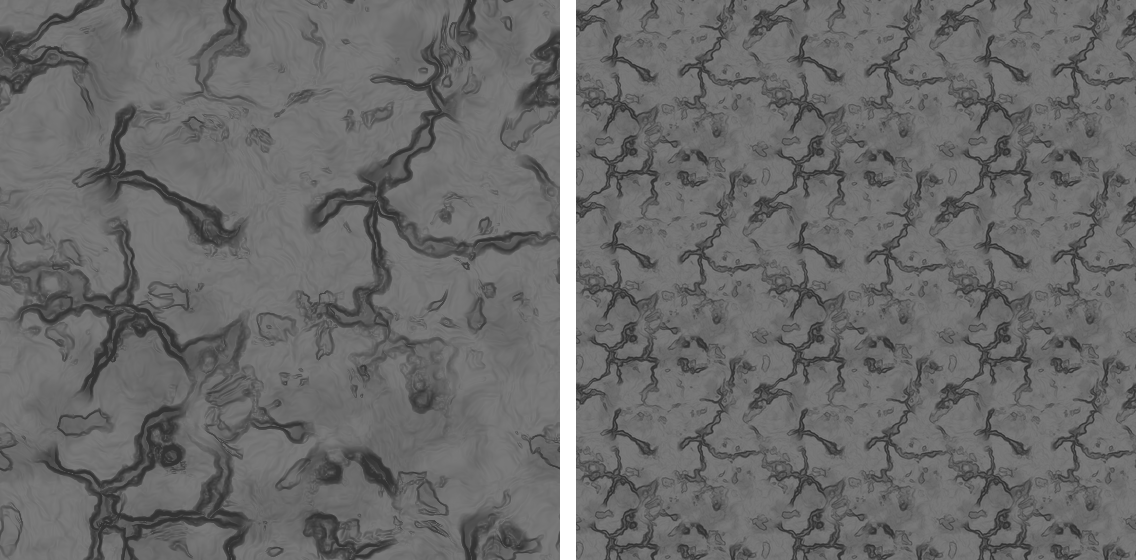
Left: one tile. Right: repeated 3 by 3.
Reproduce this texture map procedurally as a Shadertoy shader.

```glsl
// Tileable weathered grey rock: ragged broken cracks, small pits and soft mottled grain.
#define CELLS 5.0          // rock slabs across the tile
#define WARP 0.19          // wander of the cracks
#define CRACK_WIDTH 0.16   // widest half crack, in slabs
#define CRACK_STEEP 1.1    // steepness of crack walls
#define PIT_SCALE 19.0     // pits across the tile
#define PIT_DEPTH 0.0065
#define GRAIN_SCALE 15.0   // surface bumps across the tile
#define GRAIN_DEPTH 0.010
#define LIGHT 0.475        // flat stone
#define DARK 0.255         // steep stone
#define CAVITY 0.06        // extra shade in hollows
#define STEP 0.0018        // distance used to measure the slope

// Sine hash of a cell that wraps after the given period
float hash(vec2 cell, float period, float seed) {
    vec2 c = floor(mod(cell + 0.5, period)) + period * 0.37 + seed;
    return fract(sin(dot(c, vec2(127.1, 311.7))) * 43758.5453);
}

vec2 hash2(vec2 cell, float period) {
    return vec2(hash(cell, period, 3.1), hash(cell, period, 8.7));
}

// Value noise, smooth in slope
float noise(vec2 uv, float period, float seed) {
    vec2 p = uv * period, i = floor(p), f = p - i;
    f = f * f * f * (f * (f * 6.0 - 15.0) + 10.0);
    float bottom = mix(hash(i, period, seed), hash(i + vec2(1, 0), period, seed), f.x);
    float top = mix(hash(i + vec2(0, 1), period, seed), hash(i + vec2(1, 1), period, seed), f.x);
    return mix(bottom, top, f.y);
}

float fbm(vec2 uv, float period, float seed) {
    float sum = 0.0, weight = 0.5;
    for (int k = 0; k < 4; k++) {
        sum += weight * noise(uv, period, seed);
        period *= 2.0;
        weight *= 0.5;
    }
    return sum / 0.9375;
}

// Distance to the nearest border between slabs, in slabs
float borderDistance(vec2 uv) {
    vec2 p = uv * CELLS, base = floor(p), nearCell = base, nearOffset = vec2(9.0);
    for (int y = -1; y <= 1; y++)
    for (int x = -1; x <= 1; x++) {
        vec2 cell = base + vec2(x, y);
        vec2 offset = cell + hash2(cell, CELLS) - p;
        if (dot(offset, offset) < dot(nearOffset, nearOffset)) {
            nearOffset = offset;
            nearCell = cell;
        }
    }
    float dist = 9.0;
    for (int y = -2; y <= 2; y++)
    for (int x = -2; x <= 2; x++) {
        if (x == 0 && y == 0) continue;
        vec2 cell = nearCell + vec2(x, y);
        vec2 offset = cell + hash2(cell, CELLS) - p;
        dist = min(dist, dot(0.5 * (nearOffset + offset), normalize(offset - nearOffset)));
    }
    return dist;
}

// Height of the stone; zero is the slab top
float height(vec2 uv) {
    vec2 wander = vec2(fbm(uv, 8.0, 1.3), fbm(uv, 8.0, 5.9)) - 0.5;
    float border = borderDistance(uv + WARP * wander);

    // Cracks with chipped walls that widen, narrow and break off
    float ragged = border + 0.11 * (fbm(uv, 32.0, 3.8) - 0.5);
    float presence = smoothstep(0.28, 0.78, noise(uv, 8.0, 2.2));
    float width = CRACK_WIDTH * mix(0.45, 1.0, noise(uv, 13.0, 4.4));
    float crack = 1.0 - smoothstep(0.1 * width, width, ragged);
    float h = -crack * presence * CRACK_STEEP * width / CELLS;

    // Pits, denser near the slab borders, with rims from sharp to sloping
    float density = mix(0.24, 0.40, noise(uv, 7.0, 7.7)) + 0.08 * exp(-border * 7.0);
    float rim = mix(0.06, 0.24, noise(uv, 23.0, 2.9));
    float pit = 1.0 - smoothstep(density - rim, density, fbm(uv + 0.1 * wander, PIT_SCALE, 9.1));
    h -= pit * PIT_DEPTH;

    // Gentle bumps and fine grain
    return h + GRAIN_DEPTH * (fbm(uv + 0.1 * wander, GRAIN_SCALE, 6.5) - 0.5);
}

void mainImage(out vec4 fragColor, in vec2 fragCoord) {
    vec2 uv = fragCoord / iResolution.xy;
    float h = height(uv);
    vec2 gradient = vec2(height(uv + vec2(STEP, 0)), height(uv + vec2(0, STEP))) - h;
    float slope = length(gradient) / STEP;

    // Steep walls and deep hollows are darker, with soft blotches between
    float grey = mix(DARK, LIGHT, exp(-slope));
    grey -= CAVITY * smoothstep(0.002, 0.012, -h);
    grey -= 0.05 * smoothstep(0.45, 0.75, fbm(uv, 11.0, 0.6));
    fragColor = vec4(vec3(max(grey, 0.2)), 1.0);
}
```
